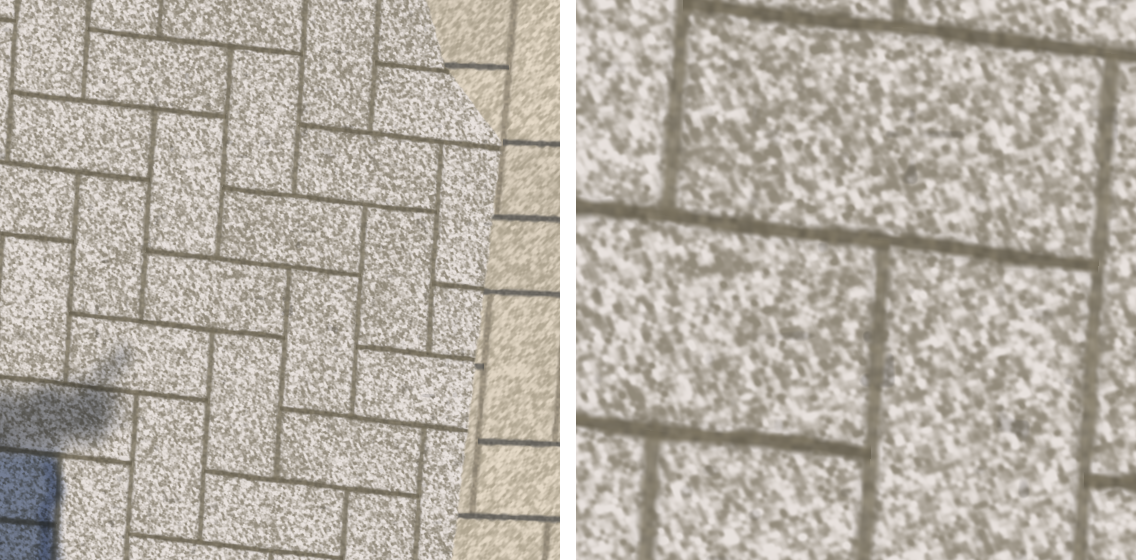
Left: the whole. Right: its middle third, enlarged.
This texture is drawn by a three.js fragment shader. Its source:

```glsl
varying vec2 vUv;

float hash(vec2 p) {
  vec3 q = fract(vec3(p.xyx) * 0.1031);
  q += dot(q, q.yzx + 33.33);
  return fract((q.x + q.y) * q.z);
}

float noise(vec2 p) {
  vec2 i = floor(p), f = fract(p);
  f = f * f * (3.0 - 2.0 * f);
  return mix(mix(hash(i), hash(i + vec2(1, 0)), f.x),
             mix(hash(i + vec2(0, 1)), hash(i + vec2(1, 1)), f.x), f.y);
}

float cross2(vec2 a, vec2 b) {
  return a.x * b.y - a.y * b.x;
}

// Coordinates of q along the skewed axes
vec2 toGrid(vec2 q, vec2 across, vec2 down) {
  return vec2(cross2(q, down), cross2(across, q)) / cross2(across, down);
}

// Herringbone of 2:1 pavers: x, y = distance to upright and level joints, z = paver hash
vec3 herringbone(vec2 g) {
  vec2 cell = floor(g);
  float k = mod(cell.x + cell.y, 4.0);
  bool level = k < 1.5;
  vec2 corner = cell - (level ? vec2(k, 0.0) : vec2(0.0, k - 2.0));
  vec2 size = level ? vec2(2, 1) : vec2(1, 2);
  vec2 local = g - corner;
  return vec3(min(local, size - local), hash(corner + 57.0));
}

// Dark sanded joints with ragged sides; level joints are deeper
vec3 addJoints(vec3 color, vec3 paver, vec2 p, float width, vec3 upright, vec3 level) {
  float ragged = width * (0.65 + 0.7 * noise(p * 90.0));
  vec2 groove = 1.0 - smoothstep(vec2(ragged * 0.35), vec2(ragged * 1.5), paver.xy);
  float grit = 0.88 + 0.24 * noise(p * 220.0 + 9.0);
  color *= 1.0 - 0.09 * (1.0 - smoothstep(0.0, 0.1, min(paver.x, paver.y)));
  color = mix(color, upright * grit, groove.x * 0.85);
  return mix(color, level * grit, groove.y * 0.9);
}

// Pale stone chips in a grey-tan binder
vec3 speckledPaving(vec2 p) {
  vec2 warp = 0.003 * vec2(noise(p * 13.0), noise(p * 13.0 + 40.0));
  vec3 paver = herringbone(toGrid(p + warp - vec2(0.398, 0.666),
                                  vec2(0.1281, -0.0148), vec2(-0.008, -0.1266)));
  vec2 slant = vec2(p.x + 0.45 * p.y, p.y - 0.3 * p.x);
  float chips = 0.62 * noise(slant * vec2(205.0, 170.0)) + 0.38 * noise(slant * 310.0 + 17.0);
  float stain = noise(p * 6.0 + 3.0) * 0.6 + noise(p * 19.0) * 0.4;
  float tone = smoothstep(0.1, 0.86, chips + 0.16 * (stain - 0.5) + 0.06 * (paver.z - 0.5));
  vec3 color = mix(vec3(0.57, 0.54, 0.48), vec3(0.91, 0.885, 0.87), tone);

  // Sparse dark pits
  float pit = smoothstep(0.84, 0.95, noise(p * 75.0 + 80.0));
  color *= 1.0 - 0.2 * pit * noise(p * 23.0 + 5.0);
  return addJoints(color, paver, p, 0.038, vec3(0.50, 0.47, 0.40), vec3(0.44, 0.41, 0.34));
}

// Smoother warm paving with soft slanted streaks
vec3 warmPaving(vec2 p) {
  vec3 paver = herringbone(toGrid(p - vec2(0.898, 0.746),
                                  vec2(0.1367, -0.005), vec2(-0.0111, -0.1335)));
  vec2 slant = vec2(p.x + p.y, p.y - p.x);
  float streak = 0.6 * noise(slant * vec2(65.0, 130.0)) + 0.4 * noise(slant * vec2(130.0, 210.0));
  vec3 color = mix(vec3(0.68, 0.64, 0.56), vec3(0.88, 0.835, 0.765), smoothstep(0.08, 0.9, streak));
  color *= 0.97 + 0.06 * paver.z;
  return addJoints(color, paver, p, 0.04, vec3(0.58, 0.54, 0.47), vec3(0.39, 0.38, 0.36));
}

float segmentDistance(vec2 p, vec2 a, vec2 b) {
  vec2 ab = b - a;
  return length(p - a - ab * clamp(dot(p - a, ab) / dot(ab, ab), 0.0, 1.0));
}

void main() {
  vec2 p = vUv;

  // Bent border between the two pavings
  float upperEdge = max(0.896 - 0.745 * (p.y - 0.746), 0.794 - 0.275 * (p.y - 0.883));
  float edge = min(0.807 + 0.119 * p.y, upperEdge);
  edge += 0.004 * (noise(p * 120.0) - 0.5);
  vec3 color = mix(speckledPaving(p), warmPaving(p), smoothstep(-0.003, 0.003, p.x - edge));

  // Soft bluish shadow in the lower left corner
  vec2 s = p + 0.02 * (vec2(noise(p * 24.0), noise(p * 24.0 + 31.0)) - 0.5);
  float band = 1.0 - smoothstep(0.015, 0.085, segmentDistance(s, vec2(-0.05, 0.24), vec2(0.16, 0.27)));
  float tip = 1.0 - smoothstep(0.0, 0.04, segmentDistance(s, vec2(0.17, 0.29), vec2(0.213, 0.37)));
  float block = (1.0 - smoothstep(0.08, 0.125, s.x)) * (1.0 - smoothstep(0.17, 0.25, s.y));
  float core = 1.0 - smoothstep(0.0, 0.03, segmentDistance(s, vec2(0.098, 0.16), vec2(0.09, 0.0)));
  color *= mix(vec3(1.0), vec3(0.58, 0.60, 0.63), max(band, tip * 0.5));
  color *= mix(vec3(1.0), vec3(0.50, 0.56, 0.67), block * (1.0 - 0.45 * band));
  color *= mix(vec3(1.0), vec3(0.58, 0.64, 0.76), core * 0.8);

  gl_FragColor = vec4(color, 1.0);
}
```
